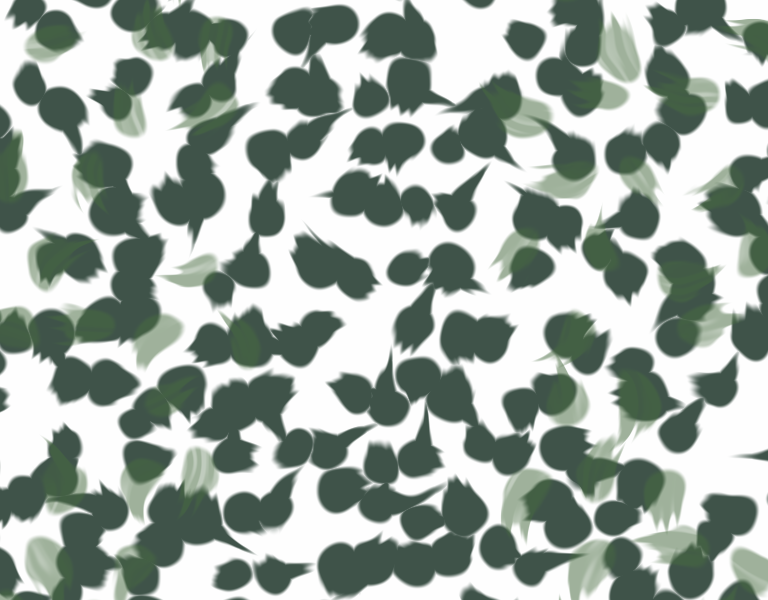
Reproduce this pattern procedurally as a WebGL 2 fragment shader.

```glsl
#version 300 es
precision highp float;
// Dark green brush dabs in loose rows on white, with translucent green strokes
// towards both sides. Each jittered cell holds a cluster of tapered ellipses
// whose leading end is frayed by bristle noise.

uniform vec2 u_resolution;
out vec4 fragColor;

#define PAPER vec3(0.995)
#define DARK vec3(0.247, 0.327, 0.287)
#define GLAZE vec3(0.28, 0.42, 0.25)
#define GLAZE_ALPHA 0.52
#define CLUSTER_CELL vec2(0.150, 0.100)
#define GLAZE_CELL vec2(0.130, 0.125)
#define DAB_SIZE vec2(0.040, 0.034)
#define WEDGE_SIZE vec2(0.052, 0.017)
#define BRISTLES 120.0
#define FRAY 0.018
#define WARP 0.012

const float TAU = 6.2831853;

// Integer hash (pcg3d): three random values from a cell and a salt
vec3 hash3(vec2 cell, int salt) {
    uvec3 v = uvec3(ivec3(ivec2(cell), salt));
    v = v * 1664525u + 1013904223u;
    v.x += v.y * v.z; v.y += v.z * v.x; v.z += v.x * v.y;
    v ^= v >> 16u;
    v.x += v.y * v.z; v.y += v.z * v.x; v.z += v.x * v.y;
    return vec3(v >> 8u) / 16777216.0;
}

float noise(vec2 p) {
    vec2 i = floor(p), f = fract(p);
    f = f * f * (3.0 - 2.0 * f);
    float low = mix(hash3(i, 0).x, hash3(i + vec2(1, 0), 0).x, f.x);
    float high = mix(hash3(i + vec2(0, 1), 0).x, hash3(i + vec2(1, 1), 0).x, f.x);
    return mix(low, high, f.y);
}

vec2 heading(float angle) { return vec2(cos(angle), sin(angle)); }

// One brush dab: x is coverage, y is the bristle streak value
vec2 dab(vec2 p, vec2 radii, float angle, float taper, float bend, float fray, float seed) {
    if (dot(p, p) > 0.0144) return vec2(0.0);
    vec2 dir = heading(angle);
    vec2 q = vec2(dot(p, dir), dot(p, vec2(-dir.y, dir.x)));
    q.y += bend * (q.x * q.x - 0.0005);
    float along = clamp(q.x / radii.x, -1.0, 1.0);
    float streak = noise(vec2(q.y * BRISTLES, q.x * 14.0) + seed * 90.0);
    q.y /= 1.0 - taper * along;
    float tip = smoothstep(-0.1, 1.0, along);
    float d = (length(q / radii) - 1.0) * radii.y - fray * tip * (streak - 0.5);
    float soft = mix(0.0035, 0.0065, tip);
    return vec2(1.0 - smoothstep(-soft, soft, d), streak);
}

// Centre of a jittered cell; each row is shifted by its own amount
vec2 cellCentre(vec2 p, vec2 size, vec2 neighbour, int salt, out vec2 id) {
    float row = floor(p.y / size.y) + neighbour.y;
    float shift = hash3(vec2(row, 7.0), salt).x;
    id = vec2(floor(p.x / size.x - shift) + neighbour.x, row);
    vec2 jitter = (hash3(id, salt).yz - 0.5) * vec2(0.38, 0.45);
    return (id + 0.5 + vec2(shift, 0.0) + jitter) * size;
}

// How far a place lies towards the left or right side
float sideAmount(float x, float aspect) {
    return smoothstep(0.11, 0.24, abs(x / aspect - 0.49));
}

// Dark clusters: two round dabs and a pointed wedge
float darkDabs(vec2 p, float aspect) {
    float cover = 0.0;
    for (int j = -2; j <= 2; j++)
    for (int i = -1; i <= 1; i++) {
        vec2 id;
        vec2 centre = cellCentre(p, CLUSTER_CELL, vec2(i, j), 1, id);
        vec3 a = hash3(id, 2), b = hash3(id, 3), c = hash3(id, 4);
        float tilt = (a.x - 0.5) * mix(1.0, 2.8, sideAmount(centre.x, aspect));
        vec2 spread = heading(tilt) * mix(0.024, 0.035, a.y);
        vec2 q = p - centre;
        cover = max(cover, dab(q - spread, DAB_SIZE * mix(0.82, 1.18, a.z),
            TAU * b.x, 0.4 * b.y, 0.0, FRAY, b.z).x);
        if (c.x < 0.78)
            cover = max(cover, dab(q + spread, DAB_SIZE * mix(0.75, 1.12, c.y),
                TAU * c.z, 0.4 * b.z, 0.0, FRAY, a.y).x);
        if (b.y < 0.65) {
            float angle = TAU * a.z;
            vec2 root = spread + heading(angle) * 0.030;
            cover = max(cover, dab(q - root, WEDGE_SIZE * mix(0.8, 1.2, c.y),
                angle, 0.65, 6.0 * (c.z - 0.5), FRAY, c.x).x);
        }
    }
    return cover;
}

// Translucent curved strokes, streaked along their length
float glazeStrokes(vec2 p, float aspect) {
    float clear = 1.0;
    for (int j = -1; j <= 1; j++)
    for (int i = -1; i <= 1; i++) {
        vec2 id;
        vec2 centre = cellCentre(p, GLAZE_CELL, vec2(i, j), 11, id);
        vec3 a = hash3(id, 12), b = hash3(id, 13);
        if (a.x > 0.85 * sideAmount(centre.x, aspect)) continue;
        vec2 stroke = dab(p - centre, vec2(0.047, 0.029) * mix(0.8, 1.2, a.y),
            TAU * a.z, 0.35 * b.x, 16.0 * (b.y - 0.5), 2.0 * FRAY, b.z);
        float streaks = mix(1.0, smoothstep(0.1, 0.6, stroke.y), 0.35);
        clear *= 1.0 - GLAZE_ALPHA * stroke.x * streaks;
    }
    return 1.0 - clear;
}

void main() {
    vec2 p = gl_FragCoord.xy / u_resolution.y;
    float aspect = u_resolution.x / u_resolution.y;
    p += WARP * (vec2(noise(p * 22.0), noise(p * 22.0 + 40.0)) - 0.5);
    vec3 color = mix(PAPER, DARK, darkDabs(p, aspect));
    color = mix(color, GLAZE, glazeStrokes(p, aspect));
    fragColor = vec4(color, 1.0);
}
```
